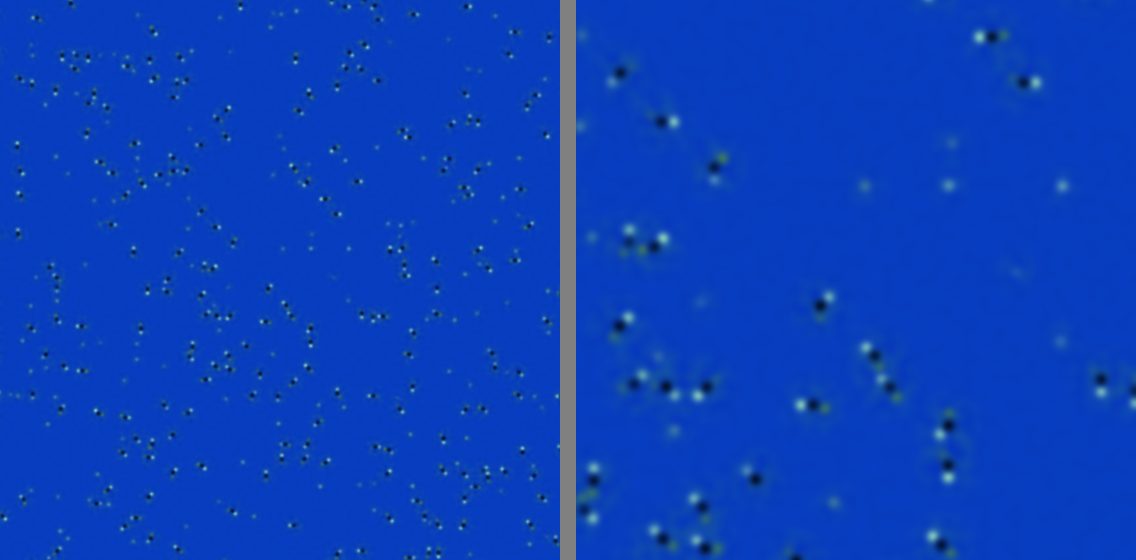
Left, the full canvas; right, a detail of the centre.
Reproduce this texture procedurally as a WebGL 2 fragment shader.

```glsl
#version 300 es
precision highp float;
// Saturated blue field sprinkled with tiny clustered specks, each a dark dot beside a pale one.

uniform vec2 u_resolution;
out vec4 fragColor;

const float GRAINS = 128.0;      // grains across the canvas
const float CELL = 3.0;          // grains per scatter cell
const float HALO_RADIUS = 3.4;   // in grains, within reach of the cell loop
const float TAU = 6.2831853;

const vec3 FIELD = vec3(0.027, 0.238, 0.750);
const vec3 HAZE  = vec3(0.052, 0.272, 0.675);
const vec3 DARK  = vec3(0.005, 0.070, 0.180);
const vec3 PALE  = vec3(0.520, 0.790, 0.740);
const vec3 OLIVE = vec3(0.280, 0.520, 0.300);
const vec3 RIPPLE = vec3(0.05, 0.10, -0.08);

vec4 hash4(vec2 p) {
    vec4 q = fract(p.xyxy * vec4(0.1031, 0.1030, 0.0973, 0.1099));
    q += dot(q, q.wzxy + 33.33);
    return fract((q.xxyz + q.yzzw) * q.zywx);
}

vec2 direction(float turn) {
    return vec2(cos(TAU * turn), sin(TAU * turn));
}

float gradientNoise(vec2 p) {
    vec2 i = floor(p), f = p - i;
    vec2 u = f * f * f * (f * (f * 6.0 - 15.0) + 10.0);
    vec2 e = vec2(1.0, 0.0);
    float a = dot(direction(hash4(i).x), f);
    float b = dot(direction(hash4(i + e.xy).x), f - e.xy);
    float c = dot(direction(hash4(i + e.yx).x), f - e.yx);
    float d = dot(direction(hash4(i + e.xx).x), f - e.xx);
    return mix(mix(a, b, u.x), mix(c, d, u.x), u.y);
}

// Soft round dot; a higher tightness gives a smaller dot.
float softDot(vec2 p, float tightness) {
    return exp(-tightness * dot(p, p));
}

// Wide glow that fades to zero at the given radius.
float glow(vec2 p, float radius) {
    float fall = max(0.0, 1.0 - dot(p, p) / (radius * radius));
    return fall * fall;
}

// Hazy, rippled surroundings of a speck.
vec3 paintHalo(vec3 base, float amount, float grain) {
    return mix(base, HAZE, amount * 0.7) + RIPPLE * grain * amount;
}

// Dark core with a pale neighbour and an olive one on the far side.
vec3 paintSpeck(vec3 base, vec2 p, vec4 rnd, float grain) {
    float turn = floor(rnd.x * 8.0) / 8.0;
    vec2 side = direction(turn) * 0.92;
    vec2 far = -direction(turn + 0.25 * (rnd.y - 0.5)) * 0.92;
    vec3 c = paintHalo(base, glow(p, HALO_RADIUS), grain);
    c = mix(c, OLIVE, softDot(p - far, 4.5) * rnd.z * 0.8);
    c = mix(c, PALE, softDot(p - side, 4.8) * mix(0.4, 1.0, rnd.w));
    return mix(c, DARK, softDot(p, 4.4) * mix(0.8, 1.0, rnd.y));
}

// Lone pale dot without a core.
vec3 paintFaint(vec3 base, vec2 p, vec4 rnd, float grain) {
    vec3 c = paintHalo(base, glow(p, 2.4) * 0.6, grain);
    return mix(c, mix(PALE, OLIVE, rnd.x * 0.5), softDot(p, 4.2) * mix(0.15, 0.6, rnd.y));
}

void main() {
    vec2 uv = gl_FragCoord.xy / min(u_resolution.x, u_resolution.y);
    vec2 g = uv * GRAINS;

    // Barely visible mottling of the field
    float grain = gradientNoise(g * 0.83 + 17.3);
    vec3 colour = FIELD * (1.0 + 0.025 * grain);

    // Scattered specks, denser where the cluster noise is high
    vec2 home = floor(g / CELL);
    for (int y = -1; y <= 1; y++) {
        for (int x = -1; x <= 1; x++) {
            vec2 cell = home + vec2(x, y);
            vec4 place = hash4(cell + 5.0);
            vec4 look = hash4(cell + 211.0);
            vec2 p = g - CELL * (cell + mix(vec2(0.15), vec2(0.85), place.xy));
            float cluster = gradientNoise(cell * 0.18 + 3.6);
            float chance = clamp(0.12 + 0.2 * cluster, 0.02, 0.3);
            if (place.z < chance) {
                colour = paintSpeck(colour, p, look, grain);
            } else if (place.w < 0.08) {
                colour = paintFaint(colour, p, look, grain);
            }
        }
    }

    fragColor = vec4(colour, 1.0);
}
```
